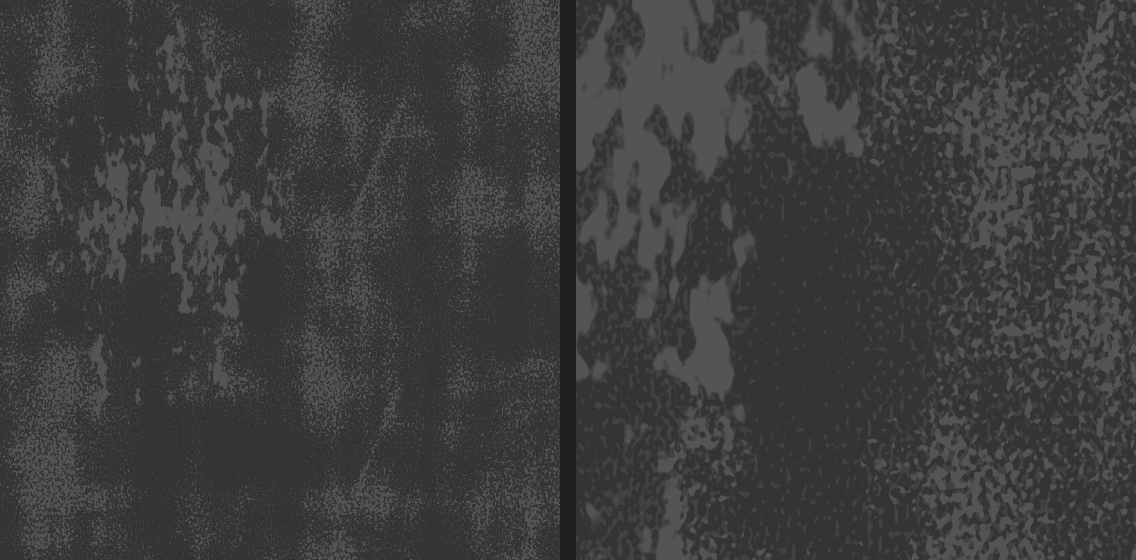
Left: the whole. Right: its middle third, enlarged.
Reproduce this texture procedurally as a three.js fragment shader.

```glsl
varying vec2 vUv;

const vec3 BASE_COLOR = vec3(0.204);
const vec3 PAINT_COLOR = vec3(0.330);
const vec2 FINE_SCALE = vec2(190.0, 150.0);
const vec2 DUST_SCALE = vec2(310.0, 260.0);
const vec2 FLAKE_SCALE = vec2(62.0, 30.0);
const vec2 FLAKE_CENTER = vec2(0.30, 0.62);
const float PAINT_LEVEL = 0.22;
const float EDGE_SOFTNESS = 0.09;
const float FINE_COVER_LIMIT = 0.27;
const float DUST_STRENGTH = 0.45;

vec2 gradientAt(vec2 cell) {
  vec3 q = fract(cell.xyx * vec3(0.1031, 0.1030, 0.0973));
  q += dot(q, q.yzx + 33.33);
  float angle = 6.2832 * fract((q.x + q.y) * q.z);
  return vec2(cos(angle), sin(angle));
}

// Gradient noise centred on zero
float noise(vec2 p) {
  vec2 i = floor(p);
  vec2 f = p - i;
  vec2 u = f * f * f * (f * (f * 6.0 - 15.0) + 10.0);
  vec2 e = vec2(1.0, 0.0);
  float low = mix(dot(gradientAt(i), f), dot(gradientAt(i + e.xy), f - e.xy), u.x);
  float high = mix(dot(gradientAt(i + e.yx), f - e.yx), dot(gradientAt(i + e.xx), f - e.xx), u.x);
  return mix(low, high, u.y);
}

float fbm(vec2 p) {
  float sum = 0.0;
  float amplitude = 1.0;
  for (int octave = 0; octave < 5; octave++) {
    sum += amplitude * noise(p);
    p = p * 2.03 + vec2(17.3, 9.1);
    amplitude *= 0.55;
  }
  return sum;
}

float bump(float x, float center, float width) {
  float d = (x - center) / width;
  return exp(-d * d);
}

float patchAt(vec2 p, vec2 center, vec2 radius) {
  vec2 d = (p - center) / radius;
  return exp(-dot(d, d));
}

float segmentDistance(vec2 p, vec2 a, vec2 b) {
  vec2 ab = b - a;
  return length(p - a - ab * clamp(dot(p - a, ab) / dot(ab, ab), 0.0, 1.0));
}

// Large worn areas, vertical streaks and horizontal bands
float wearCover(vec2 p) {
  float cover = 0.6 * fbm(p * vec2(6.0, 4.5) + 3.7);
  cover += 0.4 * noise(p * vec2(24.0, 3.0) + 21.0);
  cover += 0.25 * noise(p * vec2(4.0, 19.0) + 47.0);
  float columns = bump(p.x, 0.07, 0.035) + bump(p.x, 0.36, 0.04)
    + bump(p.x, 0.57, 0.03) + bump(p.x, 0.83, 0.025) + 0.7 * bump(p.x, 0.95, 0.02);
  float bands = bump(fract(p.y * 2.0), 0.22, 0.045) + 0.6 * bump(fract(p.y * 2.0), 0.66, 0.13);
  cover += 0.24 * columns + 0.17 * bands - 0.12;
  cover -= 0.5 * patchAt(p, vec2(0.36, 0.18), vec2(0.20, 0.07));
  cover -= 0.4 * patchAt(p, vec2(0.78, 0.38), vec2(0.12, 0.06));
  cover -= 0.35 * patchAt(p, vec2(0.91, 0.45), vec2(0.06, 0.12));

  // Slanted scrapes
  for (int k = 0; k < 2; k++) {
    vec2 start = vec2(0.635, 0.12 + 0.5 * float(k));
    float d = segmentDistance(p, start, start + vec2(0.08, 0.19));
    cover += 0.35 * exp(-d * d / 0.00006);
  }
  return cover;
}

void main() {
  vec2 p = vUv;
  float cover = wearCover(p);

  // Fine speckle with capped density
  float speckle = 0.7 * noise(p * FINE_SCALE) + 0.5 * noise(p * DUST_SCALE + 5.3);
  float fine = speckle + min(cover, FINE_COVER_LIMIT);

  // Coarse flakes drawn out downwards
  vec2 warped = p + 0.006 * vec2(noise(p * 38.0), noise(p * 38.0 + 80.0));
  float flakes = 0.75 * noise(warped * FLAKE_SCALE + 11.0)
    + 0.4 * noise(warped * FLAKE_SCALE * 2.2 + 31.0);
  float runs = 0.6 * noise(warped * vec2(21.0, 3.5) + 63.0);
  float coarse = flakes + runs + 0.8 * cover + 0.12 + 0.1 * speckle;

  vec2 offset = (p - FLAKE_CENTER) * vec2(1.7, 1.0);
  float zone = smoothstep(0.46, 0.22, length(offset) + 0.18 * fbm(p * vec2(14.0, 7.0)));
  float field = mix(fine, coarse, zone);
  float paint = smoothstep(PAINT_LEVEL - EDGE_SOFTNESS, PAINT_LEVEL + EDGE_SOFTNESS, field);

  // Faint dust around the worn areas
  float grain = noise(p * DUST_SCALE * vec2(1.0, 0.8) + 91.0);
  float dust = smoothstep(0.08, 0.28, grain + 0.45 * min(cover, 0.3));
  paint = max(paint, DUST_STRENGTH * dust);

  gl_FragColor = vec4(mix(BASE_COLOR, PAINT_COLOR, paint), 1.0);
}
```
